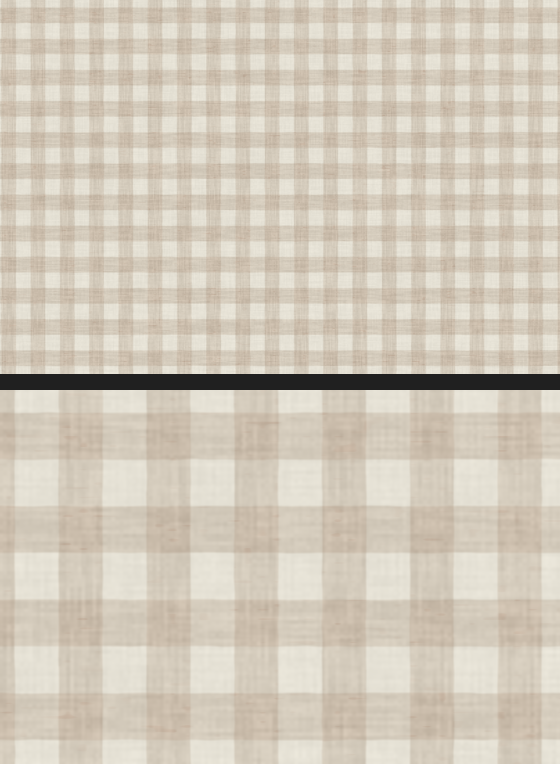
Top, the full canvas; bottom, a detail of the centre.
Reproduce this pattern procedurally as a Shadertoy shader.

```glsl
// Beige and cream gingham check woven from slubby linen yarn.

const vec2  REPEAT = vec2(0.07826, 0.08333);    // check size, in canvas heights
const vec2  CREAM_CENTRE = vec2(0.797, 0.008);  // centre of a cream band, in repeats
const float CREAM_HALF_WIDTH = 0.25;            // in repeats
const float EDGE_SOFTNESS = 0.010;              // in repeats
const float EDGE_WOBBLE = 0.012;                // in repeats

const vec3 CREAM = vec3(0.900, 0.884, 0.836);
const vec3 HALF_TONE = vec3(0.832, 0.797, 0.737);
const vec3 BEIGE = vec3(0.792, 0.738, 0.670);
const vec3 FLECK_TINT = vec3(-0.020, -0.038, -0.042);

const float YARNS = 300.0;        // yarns per canvas height
const float SLUB_LENGTH = 11.0;   // length of a slub, in yarn widths
const float YARN_CONTRAST = 0.048;
const float GRAIN_CONTRAST = 0.030;
const float CLOUD_CONTRAST = 0.010;

float hash(vec2 p) {
    vec3 q = fract(p.xyx * vec3(0.1031, 0.1030, 0.0973));
    q += dot(q, q.yzx + 33.33);
    return fract((q.x + q.y) * q.z);
}

// Value noise, centred on zero.
float noise(vec2 p) {
    vec2 i = floor(p), f = fract(p);
    f = f * f * (3.0 - 2.0 * f);
    float low  = mix(hash(i), hash(i + vec2(1.0, 0.0)), f.x);
    float high = mix(hash(i + vec2(0.0, 1.0)), hash(i + 1.0), f.x);
    return mix(low, high, f.y) - 0.5;
}

// Coverage of the dyed bands on each axis: 0 in cream, 1 in dyed yarn.
vec2 dyedBands(vec2 p) {
    vec2 wobble = EDGE_WOBBLE * vec2(noise(p.yx * vec2(70.0, 20.0)),
                                     noise(p * vec2(70.0, 20.0) + 51.0));
    vec2 fromCream = abs(fract(p / REPEAT - CREAM_CENTRE + wobble + 0.5) - 0.5);
    vec2 blur = EDGE_SOFTNESS + 0.6 / (iResolution.y * REPEAT);
    return smoothstep(-blur, blur, fromCream - CREAM_HALF_WIDTH);
}

void mainImage(out vec4 fragColor, in vec2 fragCoord) {
    vec2 p = fragCoord / iResolution.y;

    // Two crossing sets of bands give three tones.
    vec2 dyed = dyedBands(p);
    vec3 color = mix(mix(CREAM, HALF_TONE, dyed.x),
                     mix(HALF_TONE, BEIGE, dyed.x), dyed.y);

    // Uneven yarns in both directions, stronger where they are dyed.
    vec2 yarn = p * YARNS;
    float warp = noise(yarn * vec2(1.0, 1.0 / SLUB_LENGTH));
    float weft = noise(yarn * vec2(1.0 / SLUB_LENGTH, 1.0) + 137.0);
    vec2 strength = mix(vec2(0.45), vec2(1.0), dyed);
    float shade = YARN_CONTRAST * dot(vec2(warp, weft), strength);

    // Fine grain and broad, faint unevenness.
    float dyeAmount = 0.5 * (dyed.x + dyed.y);
    shade += GRAIN_CONTRAST * noise(yarn * 0.9 + 71.0) * mix(0.5, 1.0, dyeAmount);
    shade += CLOUD_CONTRAST * noise(p * 7.0 + 19.0);

    // Sparse, warm flecks lying along the weft.
    float fleck = smoothstep(0.30, 0.48, noise(yarn * vec2(0.25, 0.8) + 211.0));
    color += shade + FLECK_TINT * fleck * dyeAmount;

    fragColor = vec4(clamp(color, 0.0, 1.0), 1.0);
}
```
